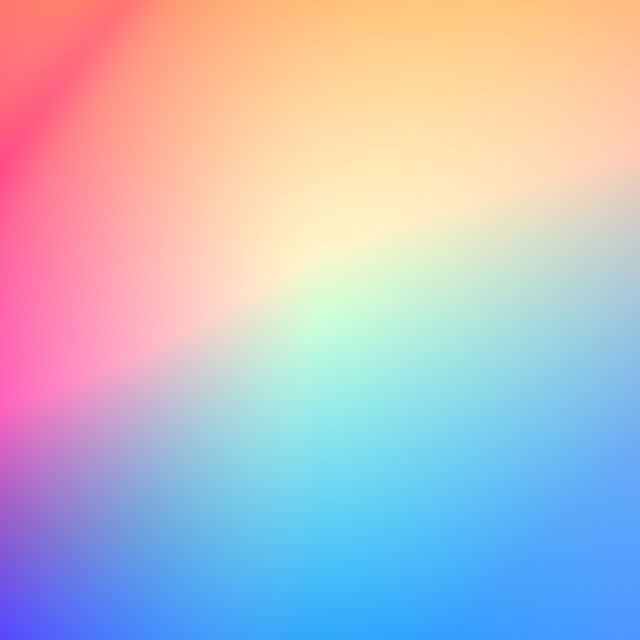
This background is drawn by a WebGL 2 fragment shader. Its source:

```glsl
#version 300 es
precision highp float;

#define CENTER vec2(0.5, 0.5)
#define HORIZON 0.615
#define GREEN_LOSS 0.36
#define RIDGE_OFFSET 0.156
#define RIDGE_WIDTH 0.045
#define RIDGE_DEPTH 0.08
#define LEFT_BLUE_LOSS 0.17

uniform vec2 u_resolution;
out vec4 outColor;

// Height of the bent line above which red is full
float warmEdge(float x) {
    float right = max(x - CENTER.x, 0.0);
    float left = max(CENTER.x - x, 0.0);
    return HORIZON + 0.3 * right - 0.68 * left + 0.35 * left * left;
}

// Red fades below the warm edge, faster on the left
float redField(vec2 p) {
    float depth = max(warmEdge(p.x) - p.y, 0.0);
    float toRight = smoothstep(0.2, 0.5, p.x);
    float slope = mix(2.65, 1.77, toRight);
    float bend = mix(2.3, 0.7 + 0.9 * max(p.x - 0.5, 0.0), toRight);
    return 1.0 - slope * depth + bend * depth * depth;
}

// Green peaks at the center; layered waves vary its falloff by angle
float greenField(vec2 p) {
    vec2 q = p - CENTER;
    float angle = atan(q.y, q.x);
    float radius = 2.0 * length(q);
    float loss = GREEN_LOSS - 0.172 * cos(angle - 0.326)
               + 0.073 * cos(2.0 * angle + 0.6)
               - 0.027 * cos(3.0 * angle - 0.414);
    float green = 1.0 - loss * radius * (0.75 + 0.25 * radius);

    // Rosy diagonal ridge with an orange corner behind it
    float ridge = dot(vec2(p.x, 1.0 - p.y), vec2(0.8, 0.6)) - RIDGE_OFFSET;
    green -= RIDGE_DEPTH * exp(-pow(abs(ridge) / RIDGE_WIDTH, 2.0));
    green += 1.1 * max(-ridge, 0.0);

    // Softer blue in the lower right corner
    return green + 0.43 * max(p.x - p.y - 0.7, 0.0);
}

// Blue grows downward and is weaker along the left side
float blueField(vec2 p) {
    float depth = 1.0 - p.y;
    float blue = 0.48 + 0.98 * depth - 0.48 * depth * depth;
    float left = max(1.0 - 2.0 * p.x, 0.0);
    float span = mix(0.35, 1.0, smoothstep(0.0, 0.25, depth))
               * smoothstep(0.0, 0.2, p.y);
    blue += 0.05 * max(p.x - 0.5, 0.0);
    return blue - LEFT_BLUE_LOSS * left * span;
}

void main() {
    vec2 p = gl_FragCoord.xy / u_resolution;
    vec3 color = vec3(redField(p), greenField(p), blueField(p));
    outColor = vec4(clamp(color, 0.0, 1.0), 1.0);
}
```
